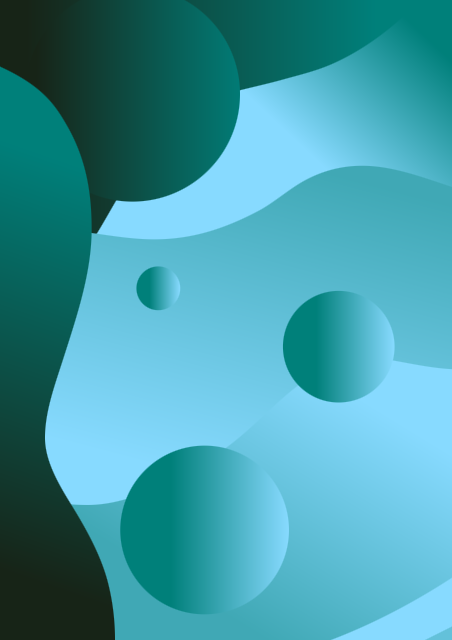
Reproduce this background procedurally as a Shadertoy shader.

```glsl
const vec3 SKY  = vec3(0.53, 0.855, 1.0);
const vec3 LAGOON = vec3(0.25, 0.66, 0.71);
const vec3 TEAL = vec3(0.0, 0.50, 0.48);
const vec3 MOSS = vec3(0.09, 0.14, 0.09);

// Knots hold (position, value, slope), sorted by position.
const vec3 CANOPY[8] = vec3[8](
    vec3(0.0, 0.40, 1.5), vec3(0.143, 0.622, 1.5),
    vec3(0.182, 0.6875, 1.7), vec3(0.375, 0.859, 0.25),
    vec3(0.443, 0.876, 0.28), vec3(0.521, 0.901, 0.45),
    vec3(0.618, 0.9635, 0.85), vec3(0.706, 1.05, 1.0));
const vec3 UPPER_WAVE[8] = vec3[8](
    vec3(0.0, 0.66, -0.15), vec3(0.143, 0.636, -0.14),
    vec3(0.241, 0.626, 0.0), vec3(0.3255, 0.638, 0.29),
    vec3(0.404, 0.6706, 0.53), vec3(0.475, 0.7174, 0.55),
    vec3(0.566, 0.741, 0.0), vec3(0.706, 0.708, -0.33));
const vec3 LOWER_WAVE[8] = vec3[8](
    vec3(0.0, 0.22, 0.0), vec3(0.137, 0.211, 0.0),
    vec3(0.273, 0.2513, 0.50), vec3(0.378, 0.320, 0.85),
    vec3(0.465, 0.397, 0.75), vec3(0.573, 0.4414, 0.1),
    vec3(0.6185, 0.436, -0.18), vec3(0.706, 0.4232, -0.05));
const vec3 LEFT_BANK[8] = vec3[8](
    vec3(0.0, 0.1797, 0.0), vec3(0.0885, 0.169, -0.25),
    vec3(0.212, 0.111, -0.62), vec3(0.316, 0.0703, 0.0),
    vec3(0.440, 0.099, 0.32), vec3(0.642, 0.1432, 0.0),
    vec3(0.805, 0.104, -0.58), vec3(0.896, 0.0, -2.2));

// Cubic Hermite curve through the knots.
float curve(vec3 knots[8], float x) {
    vec3 a = knots[0], b = knots[1];
    for (int i = 1; i < 7; i++) {
        if (x > knots[i].x) {
            a = knots[i];
            b = knots[i + 1];
        }
    }
    float width = b.x - a.x;
    float t = clamp((x - a.x) / width, 0.0, 1.0);
    float s = 1.0 - t;
    float value = mix(a.y, b.y, t * t * (3.0 - 2.0 * t));
    return value + width * t * s * (s * a.z - t * b.z);
}

// Smooth coverage of the region where d is negative.
float coverage(float d) {
    return clamp(0.5 - d / max(fwidth(d), 1e-6), 0.0, 1.0);
}

vec3 gradient(vec2 p, vec2 start, vec2 end, vec3 from, vec3 to) {
    vec2 axis = end - start;
    float t = dot(p - start, axis) / dot(axis, axis);
    return mix(from, to, clamp(t, 0.0, 1.0));
}

// Disc shaded from left to right; span gives the ramp in radii.
vec3 disc(vec3 base, vec2 p, vec2 center, float radius, vec2 span,
          vec3 from, vec3 to) {
    vec2 q = (p - center) / radius;
    vec3 shade = gradient(q, vec2(span.x, 0.0), vec2(span.y, 0.0), from, to);
    return mix(base, shade, coverage(length(q) - 1.0));
}

void mainImage(out vec4 fragColor, in vec2 fragCoord) {
    vec2 p = fragCoord / iResolution.y;

    // Sky and dark canopy
    vec3 color = gradient(p, vec2(0.449, 0.792), vec2(0.625, 0.98), SKY, TEAL);
    vec3 canopy = gradient(p, vec2(0.04, 0.95), vec2(0.586, 0.95), MOSS, TEAL);
    color = mix(color, canopy, coverage(curve(CANOPY, p.x) - p.y));

    // Two broad waves
    vec3 upper = gradient(p, vec2(0.521, 0.727), vec2(0.391, 0.232), LAGOON, SKY);
    color = mix(color, upper, coverage(p.y - curve(UPPER_WAVE, p.x)));
    vec3 lower = gradient(p, vec2(0.547, 0.388), vec2(0.339, 0.049), SKY, LAGOON);
    color = mix(color, lower, coverage(p.y - curve(LOWER_WAVE, p.x)));

    // Corner ripples
    float run = max(p.x - 0.517, -0.1);
    color = mix(color, SKY, coverage(p.y - run * (0.38 + 0.71 * run)));
    color = mix(color, mix(LAGOON, SKY, 0.5), coverage(p.y - 0.5 * (p.x - 0.664)));

    // Large dark disc behind the left bank
    color = disc(color, p, vec2(0.207, 0.853), 0.168, vec2(-0.9, 1.1), MOSS, TEAL);
    vec3 bank = gradient(p, vec2(0.117, 0.74), vec2(-0.091, 0.141), TEAL, MOSS);
    color = mix(color, bank, coverage(p.x - curve(LEFT_BANK, p.y)));

    // Floating discs
    vec2 span = vec2(-0.4, 1.0);
    color = disc(color, p, vec2(0.2474, 0.5495), 0.0342, span, TEAL, SKY);
    color = disc(color, p, vec2(0.5293, 0.4583), 0.0872, span, TEAL, SKY);
    color = disc(color, p, vec2(0.3197, 0.1719), 0.1318, span, TEAL, SKY);

    fragColor = vec4(color, 1.0);
}
```
